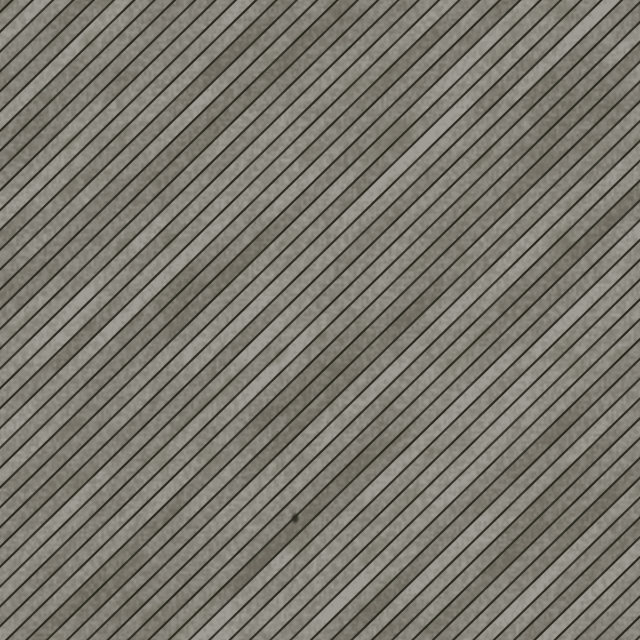
Give the GLSL for this pattern, as a WebGL 1 fragment shader.

```glsl
precision highp float;
// Weathered grey boards laid diagonally, with dark narrow gaps and a fine woven grain.

uniform vec2 u_resolution;

const vec2  REPEATS     = vec2(31.5, 32.3);  // gaps crossed along each canvas side
const float PHASE       = 0.61;
const float GAP_HALF    = 0.074;             // in board widths
const float GAP_SOFT    = 0.015;
const float BOARD_TONE  = 0.40;              // tone spread from board to board
const float STREAK_TONE = 0.85;              // tone drift along a board
const float GRAIN_TONE  = 0.72;
const float GRAIN_COUNT = 256.0;             // threads across the canvas
const vec2  KNOT_POS    = vec2(0.461, 0.190);
const float KNOT_RADIUS = 0.007;

const vec3 GAP_COLOR   = vec3(0.150, 0.148, 0.112);
const vec3 DARK_BOARD  = vec3(0.430, 0.415, 0.375);
const vec3 LIGHT_BOARD = vec3(0.625, 0.615, 0.585);
const vec3 STAIN_COLOR = vec3(0.390, 0.375, 0.315);

float hash(vec2 p) {
  vec3 q = fract(vec3(p.xyx) * 0.1031);
  q += dot(q, q.yzx + 33.33);
  return fract((q.x + q.y) * q.z);
}

float noise(vec2 p) {
  vec2 i = floor(p);
  vec2 f = fract(p);
  f = f * f * (3.0 - 2.0 * f);
  return mix(mix(hash(i), hash(i + vec2(1.0, 0.0)), f.x),
             mix(hash(i + vec2(0.0, 1.0)), hash(i + vec2(1.0, 1.0)), f.x), f.y);
}

// Short upright and level threads, blended into a cloth-like grain around zero.
float weave(vec2 uv) {
  vec2 p = uv * GRAIN_COUNT;
  float upright = noise(p * vec2(1.0, 0.6));
  float level = noise(p * vec2(0.55, 1.0) + 71.0);
  return 0.55 * upright + 0.45 * level - 0.5;
}

// Light-to-dark position of a board at a given distance along it.
float boardTone(float board, float along) {
  float own = hash(vec2(board, 7.0)) - 0.5;
  float drift = noise(vec2(along * 5.0, board * 9.0 + 3.0)) - 0.5;
  float patches = noise(vec2(along * 15.0, board * 5.0 + 40.0)) - 0.5;
  return 0.58 + BOARD_TONE * own + STREAK_TONE * (0.65 * drift + 0.35 * patches);
}

void main() {
  vec2 uv = gl_FragCoord.xy / u_resolution;

  // Board coordinates: across counts gaps, along follows the boards.
  float across = dot(REPEATS, vec2(uv.x, 1.0 - uv.y)) - PHASE;
  float along = dot(uv, normalize(REPEATS.yx));
  float pixel = length(REPEATS / u_resolution);
  float board = floor(across);
  float inBoard = fract(across);

  // Board surface: tone, grain, and a slight shade toward one edge.
  float tone = boardTone(board, along) + GRAIN_TONE * weave(uv);
  tone -= 0.10 * smoothstep(0.65, 1.0, inBoard);
  vec3 color = mix(DARK_BOARD, LIGHT_BOARD, clamp(tone, 0.0, 1.0));

  // Sparse brownish stains drawn out along the boards.
  float stain = smoothstep(0.78, 0.97, noise(vec2(along * 16.0, across * 0.9) + 13.0));
  color = mix(color, STAIN_COLOR, 0.3 * stain);

  // Gaps, with uneven depth along their length.
  float gapId = floor(across + 0.5);
  float gapDist = abs(across - gapId);
  float edge = GAP_SOFT + 0.5 * pixel;
  float gap = 1.0 - smoothstep(GAP_HALF - edge, GAP_HALF + edge, gapDist);
  float depth = 0.84 + 0.16 * noise(vec2(along * 30.0, gapId * 3.0));
  color = mix(color, GAP_COLOR, gap * depth);

  // One small dark knot.
  float knotDist = length((uv - KNOT_POS) * vec2(1.15, 0.8));
  float knot = 1.0 - smoothstep(0.3 * KNOT_RADIUS, 1.3 * KNOT_RADIUS, knotDist);
  color = mix(color, GAP_COLOR, 0.85 * knot);

  gl_FragColor = vec4(color, 1.0);
}
```
